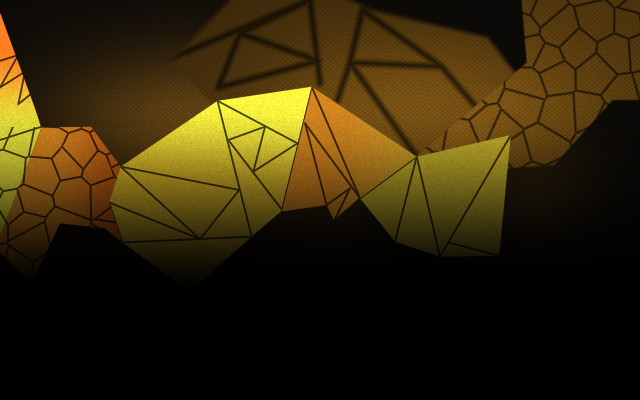
This background is drawn by a WebGL 2 fragment shader. Its source:

```glsl
#version 300 es
precision highp float;
uniform vec2 u_resolution;
out vec4 outColor;

#define Path vec2[]

// Design units: the canvas is HEIGHT units tall
const float HEIGHT = 480.0;
const float CRACK_WIDTH = 1.1;
const float BLUR_WIDTH = 3.0;
const float BLUR = 5.0;
const float CELL_SIZE = 36.0;
const float FADE_LOW = 120.0;
const float FADE_HIGH = 370.0;
const float GRAIN = 0.10;
const vec2 SPIKE_TIP = vec2(50, 328);
const float SPIKE_SLOPE = 0.365;

const vec3 NIGHT = vec3(0.045, 0.038, 0.028);
const vec3 AMBER = vec3(0.36, 0.235, 0.045);
const vec3 BRONZE = vec3(0.46, 0.31, 0.075);
const vec3 ORANGE = vec3(0.85, 0.53, 0.12);
const vec3 FLAME = vec3(1.0, 0.50, 0.13);
const vec3 OLIVE = vec3(0.78, 0.69, 0.17);
const vec3 GOLD = vec3(0.88, 0.73, 0.16);
const vec3 LEMON = vec3(1.0, 0.98, 0.25);

// Facet outlines
const vec2 HAZE[8] = Path(vec2(205, 405), vec2(285, 490), vec2(400, 490), vec2(445, 468),
  vec2(585, 435), vec2(620, 390), vec2(500, 290), vec2(262, 350));
const vec2 WING[8] = Path(vec2(625, 490), vec2(780, 490), vec2(780, 360), vec2(735, 360),
  vec2(665, 282), vec2(610, 278), vec2(500, 293), vec2(632, 405));
const vec2 KNOT[8] = Path(vec2(50, 327), vec2(109, 328), vec2(145, 280), vec2(147, 189),
  vec2(126, 206), vec2(72, 212), vec2(38, 140), vec2(-6, 182));
const vec2 CREST[8] = Path(vec2(145, 280), vec2(261, 359), vec2(374, 376), vec2(337, 226),
  vec2(302, 196), vec2(228, 130), vec2(147, 189), vec2(131, 237));
const vec2 SLOPE[8] = Path(vec2(374, 376), vec2(500, 292), vec2(432, 242), vec2(401, 215),
  vec2(392, 234), vec2(337, 226), vec2(337, 226), vec2(337, 226));
const vec2 SAIL[8] = Path(vec2(500, 292), vec2(613, 318), vec2(599, 173), vec2(528, 172),
  vec2(474, 190), vec2(432, 242), vec2(432, 242), vec2(432, 242));

// Crack strokes
const vec2 HAZE_LEFT[8] = Path(vec2(205, 410), vec2(372, 480), vec2(384, 380), vec2(372, 480),
  vec2(288, 440), vec2(382, 407), vec2(262, 375), vec2(288, 440));
const vec2 HAZE_RIGHT[8] = Path(vec2(500, 292), vec2(420, 405), vec2(530, 400), vec2(590, 330),
  vec2(530, 400), vec2(435, 468), vec2(420, 405), vec2(405, 360));
const vec2 SPIKE_CRACK[8] = Path(vec2(0, 407), vec2(22, 414), vec2(0, 375), vec2(30, 394),
  vec2(22, 355), vec2(38, 368), vec2(50, 328), vec2(0, 312));
const vec2 CREST_LEFT[8] = Path(vec2(147, 189), vec2(131, 237), vec2(240, 193), vec2(145, 280),
  vec2(287, 252), vec2(240, 193), vec2(240, 193), vec2(240, 193));
const vec2 CREST_RIGHT[8] = Path(vec2(147, 189), vec2(302, 196), vec2(261, 359), vec2(357, 308),
  vec2(304, 274), vec2(318, 328), vec2(274, 312), vec2(337, 230));
const vec2 SLOPE_CRACK[8] = Path(vec2(337, 226), vec2(374, 376), vec2(432, 242), vec2(366, 332),
  vec2(392, 234), vec2(420, 254), vec2(401, 215), vec2(432, 242));
const vec2 SAIL_CRACK[8] = Path(vec2(432, 242), vec2(500, 292), vec2(474, 190), vec2(500, 292),
  vec2(528, 172), vec2(613, 318), vec2(538, 189), vec2(599, 173));

float hash(vec2 p) { return fract(sin(dot(p, vec2(127.1, 311.7))) * 43758.5); }

float segment(vec2 p, vec2 a, vec2 b) {
  vec2 e = b - a, w = p - a;
  return length(w - e * clamp(dot(w, e) / max(dot(e, e), 1e-4), 0.0, 1.0));
}

float stroke(vec2 p, vec2 v[8]) {
  float d = HEIGHT;
  for (int i = 1; i < 8; i++) d = min(d, segment(p, v[i - 1], v[i]));
  return d;
}

// Signed distance to a closed outline, negative inside
float outline(vec2 p, vec2 v[8]) {
  float side = 1.0;
  for (int i = 0, j = 7; i < 8; j = i, i++) {
    vec2 e = v[j] - v[i], w = p - v[i];
    bvec3 c = bvec3(p.y >= v[i].y, p.y < v[j].y, e.x * w.y > e.y * w.x);
    if (all(c) || all(not(c))) side = -side;
  }
  return side * min(stroke(p, v), segment(p, v[7], v[0]));
}

// Distance to the borders of jittered cells
float cellBorder(vec2 p) {
  vec2 q = p / CELL_SIZE, near = vec2(9), next = vec2(9);
  for (int k = 0; k < 25; k++) {
    vec2 cell = floor(q) + vec2(k % 5, k / 5) - 2.0;
    vec2 r = cell + vec2(hash(cell), hash(cell + 37.0)) - q;
    if (dot(r, r) < dot(near, near)) { next = near; near = r; }
    else if (dot(r, r) < dot(next, next)) next = r;
  }
  return CELL_SIZE * dot(near + next, normalize(next - near)) * 0.5;
}

float cover(float d, float soft) { return 1.0 - smoothstep(-soft, soft, d); }

vec3 facet(vec3 under, vec3 fill, float shape, float crack, float width, float soft) {
  fill *= 1.0 - 0.72 * cover(crack - width, soft);
  return mix(under, fill, cover(shape, soft));
}

float glow(vec2 p, vec2 center, vec2 radius) {
  vec2 q = (p - center) / radius;
  return exp(-dot(q, q));
}

void main() {
  float px = HEIGHT / u_resolution.y;
  vec2 p = gl_FragCoord.xy * px;
  float aa = 0.7 * px, cells = cellBorder(p);

  // Night, warm glows
  vec3 col = NIGHT + AMBER * (glow(p, vec2(240, 330), vec2(180, 90))
    + 0.35 * glow(p, vec2(640, 245), vec2(75, 80)) + 0.25 * glow(p, vec2(400, 230), vec2(70, 90)));

  // Out-of-focus facets under a faint woven dot pattern
  float warmth = 0.5 + 0.6 * glow(p, vec2(500, 335), vec2(210, 110));
  float hazeCrack = min(stroke(p, HAZE_LEFT), stroke(p, HAZE_RIGHT));
  col = facet(col, BRONZE * warmth, outline(p, HAZE), hazeCrack, BLUR_WIDTH, BLUR);
  col = facet(col, BRONZE * (0.15 + warmth), outline(p, WING), cells, CRACK_WIDTH, aa + 0.8);
  col *= 0.96 + 0.08 * sin(p.x * 1.05) * sin(p.y * 1.2);

  // Sharp facets in front
  vec2 tip = p - SPIKE_TIP;
  float spikeCrack = min(stroke(p, SPIKE_CRACK), cells + HEIGHT * step(0.0, tip.y));
  vec3 flame = mix(LEMON * 0.92, FLAME, smoothstep(325.0, 425.0, p.y));
  col = facet(col, flame, tip.x + SPIKE_SLOPE * abs(tip.y), spikeCrack, CRACK_WIDTH, aa);
  vec3 rust = ORANGE * mix(vec3(1), vec3(0.9, 0.7, 0.6), smoothstep(60.0, 140.0, p.x));
  col = facet(col, rust, outline(p, KNOT), cells, CRACK_WIDTH, aa);
  vec3 gold = mix(GOLD, LEMON, smoothstep(250.0, 355.0, p.y + 0.1 * (p.x - 260.0)));
  float crestCrack = min(stroke(p, CREST_LEFT), stroke(p, CREST_RIGHT));
  col = facet(col, gold, outline(p, CREST), crestCrack, CRACK_WIDTH, aa);
  vec3 slope = mix(ORANGE, OLIVE, 0.6 * smoothstep(390.0, 500.0, p.x));
  col = facet(col, slope, outline(p, SLOPE), stroke(p, SLOPE_CRACK), CRACK_WIDTH, aa);
  col = facet(col, OLIVE, outline(p, SAIL), stroke(p, SAIL_CRACK), CRACK_WIDTH, aa);

  // Fade to black at the foot, then grain
  col *= smoothstep(FADE_LOW, FADE_HIGH, p.y);
  col *= 1.0 + GRAIN * (hash(floor(p / 1.5)) - 0.5);
  outColor = vec4(col, 1.0);
}
```
